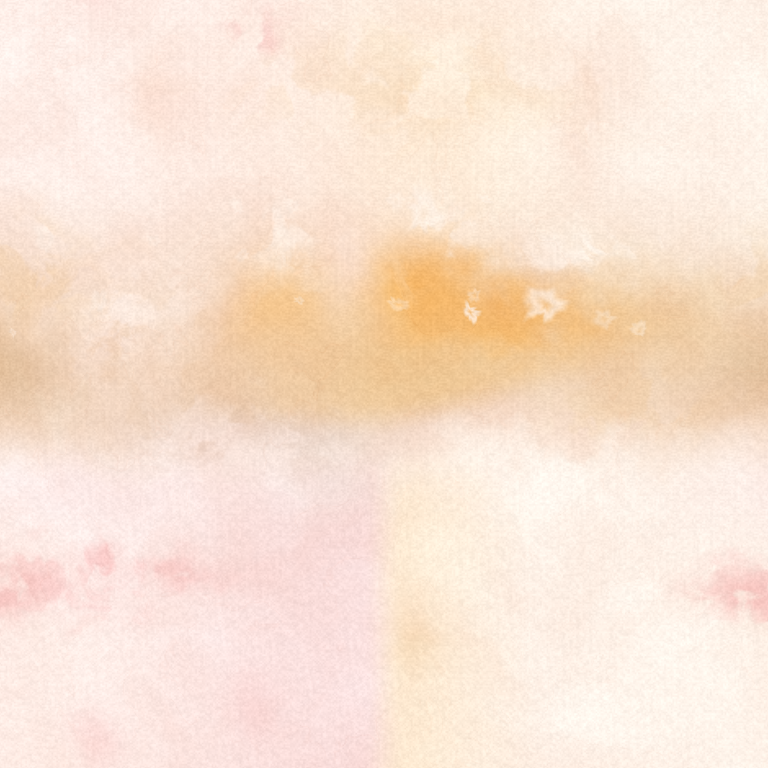
Write a Shadertoy shader that draws this texture.

```glsl
const vec3 BLUSH = vec3(1.0, 0.932, 0.905);
const vec3 IVORY = vec3(1.0, 0.95, 0.91);
const vec3 CREAM = vec3(0.995, 0.918, 0.825);
const vec3 PEACH = vec3(0.98, 0.865, 0.805);
const vec3 TAN = vec3(0.93, 0.8, 0.685);
const vec3 OCHRE = vec3(0.93, 0.765, 0.56);
const vec3 ORANGE = vec3(0.965, 0.71, 0.38);
const vec3 MAUVE = vec3(0.9, 0.81, 0.765);
const vec3 PINK = vec3(0.98, 0.87, 0.86);
const vec3 ROSE = vec3(0.965, 0.73, 0.72);
const vec3 UMBER = vec3(0.84, 0.7, 0.54);
const float WARP = 0.05;       // wandering of the wash edges
const float MOTTLE = 0.09;     // uneven pigment
const float CREASE = 0.018;    // dried pigment lines
const float GRAIN = 0.046;     // paper tooth
const float SEAM_X = 0.503;
const int BLOOM_COUNT = 16;

float hash(vec2 p) {
    return fract(sin(dot(p, vec2(127.1, 311.7))) * 43758.5453);
}

float noise(vec2 p) {
    vec2 i = floor(p), f = fract(p);
    f = f * f * (3.0 - 2.0 * f);
    return mix(mix(hash(i), hash(i + vec2(1, 0)), f.x),
               mix(hash(i + vec2(0, 1)), hash(i + vec2(1, 1)), f.x), f.y);
}

float fbm(vec2 p) {
    float sum = 0.0, amp = 0.5;
    for (int i = 0; i < 5; i++) {
        sum += amp * noise(p);
        p = mat2(1.6, 1.2, -1.2, 1.6) * p + 7.3;
        amp *= 0.5;
    }
    return sum;
}

// Soft elliptical stain that wraps around the canvas
void wash(inout vec3 col, vec2 p, vec2 centre, vec2 radius, vec3 tint, float amount) {
    vec2 d = (fract(p - centre + 0.5) - 0.5) / radius;
    col = mix(col, tint, amount * exp(-dot(d, d)));
}

// Pale frayed drop with a faint pigment centre
void bloom(inout vec3 col, vec2 p, vec2 centre, float size, float amount) {
    vec2 d = p - centre;
    float fray = noise(normalize(d + 1e-5) * 2.5 + centre * 90.0);
    float r = length(d) / (size * (0.6 + 0.8 * fray));
    float mask = (1.0 - smoothstep(0.6, 1.2, r)) * smoothstep(-0.2, 0.6, r);
    col = mix(col, IVORY, amount * mask);
}

void mainImage(out vec4 fragColor, in vec2 fragCoord) {
    vec2 uv = fragCoord / iResolution.xy;
    vec2 drift = vec2(fbm(uv * 7.0), fbm(uv * 7.0 + 31.0)) - 0.48;
    vec2 fine = vec2(fbm(uv * 21.0 + 5.0), fbm(uv * 21.0 + 57.0)) - 0.48;
    vec2 p = uv + WARP * (drift + 0.5 * fine);
    vec2 ragged = uv + WARP * (0.7 * drift + 2.0 * fine);
    float speckle = smoothstep(0.4, 0.56, fbm(uv * 25.0 + 3.0 * drift));

    // Pale upper sheet
    vec3 col = mix(BLUSH, IVORY, smoothstep(0.4, 0.9, uv.x));
    wash(col, p, vec2(0.56, 0.84), vec2(0.19, 0.24), CREAM, 0.8);
    wash(col, p, vec2(0.34, 0.80), vec2(0.15, 0.20), PEACH, 0.35);
    wash(col, p, vec2(0.21, 0.87), vec2(0.035, 0.10), PEACH, 0.45);
    wash(col, p, vec2(0.77, 0.88), vec2(0.05, 0.12), PEACH, 0.35);
    wash(col, ragged, vec2(0.33, 0.965), vec2(0.04, 0.03), ROSE, 0.5 * speckle);
    wash(col, ragged, vec2(0.54, 0.88), vec2(0.20, 0.05), OCHRE, 0.28 * speckle);

    // Lower sheet: pink and cream halves meeting at a seam
    float lower = 1.0 - smoothstep(0.33, 0.45, p.y);
    float side = smoothstep(-0.03, 0.022, uv.x - SEAM_X + 0.008 * fine.x);
    vec3 leftHalf = mix(BLUSH, PINK, smoothstep(0.05, 0.45, p.x));
    vec3 rightHalf = mix(CREAM, IVORY, smoothstep(0.53, 0.72, p.x));
    col = mix(col, mix(leftHalf, rightHalf, side), lower);
    wash(col, p, vec2(0.12, 0.36), vec2(0.18, 0.06), vec3(0.995, 0.925, 0.92), 0.8);

    // Broad earthy band
    float band = (1.0 - smoothstep(0.53, 0.80, p.y)) * smoothstep(0.375, 0.48, p.y);
    col = mix(col, TAN, 0.82 * band);
    wash(col, p, vec2(0.0, 0.52), vec2(0.08, 0.05), UMBER, 0.55);
    wash(col, ragged, vec2(0.07, 0.63), vec2(0.12, 0.06), OCHRE, 0.5 * speckle);
    wash(col, p, vec2(0.82, 0.58), vec2(0.15, 0.07), OCHRE, 0.65);
    wash(col, p, vec2(0.35, 0.45), vec2(0.17, 0.05), MAUVE, 0.7);
    wash(col, p, vec2(0.43, 0.38), vec2(0.07, 0.05), MAUVE, 0.3);
    wash(col, p, vec2(0.68, 0.44), vec2(0.15, 0.04), PEACH, 0.5);
    wash(col, ragged, vec2(0.82, 0.47), vec2(0.12, 0.05), OCHRE, 0.35 * speckle);

    // Glowing centre with a slanted lower edge
    float edge = 0.45 + 0.27 * max(uv.x - 0.5, 0.0) + 0.01 * drift.y;
    float above = smoothstep(-0.025, 0.025, uv.y - edge);
    vec3 glow = col;
    wash(glow, p, vec2(0.54, 0.51), vec2(0.21, 0.11), OCHRE, 0.95);
    wash(glow, p, vec2(0.36, 0.61), vec2(0.06, 0.06), ORANGE, 0.5);
    wash(glow, p, vec2(0.54, 0.63), vec2(0.075, 0.06), ORANGE, 0.9);
    wash(glow, ragged, vec2(0.66, 0.59), vec2(0.11, 0.05), ORANGE, 0.75);
    col = mix(col, glow, above);

    // Lifted pale patches
    wash(col, ragged, vec2(0.16, 0.60), vec2(0.10, 0.09), BLUSH, 0.25 + 0.5 * speckle);
    wash(col, p, vec2(0.45, 0.67), vec2(0.035, 0.06), PEACH, 0.7);
    wash(col, ragged, vec2(0.77, 0.69), vec2(0.13, 0.025), IVORY, 0.75 * speckle);
    wash(col, ragged, vec2(0.56, 0.71), vec2(0.05, 0.05), IVORY, 0.8 * speckle);
    wash(col, ragged, vec2(0.37, 0.70), vec2(0.06, 0.05), IVORY, 0.75 * speckle);
    wash(col, ragged, vec2(0.28, 0.41), vec2(0.13, 0.06), BLUSH, 0.65 * speckle);
    wash(col, ragged, vec2(0.73, 0.39), vec2(0.14, 0.06), IVORY, 0.7 * speckle);

    // Rose and honey stains below
    wash(col, ragged, vec2(0.15, 0.27), vec2(0.13, 0.025), ROSE, 0.2 + 0.5 * speckle);
    wash(col, ragged, vec2(0.06, 0.22), vec2(0.10, 0.035), ROSE, 0.25 + 0.35 * speckle);
    wash(col, ragged, vec2(0.97, 0.23), vec2(0.06, 0.045), ROSE, 0.6 * speckle);
    wash(col, p, vec2(0.12, 0.04), vec2(0.035, 0.035), ROSE, 0.35);
    wash(col, p, vec2(0.33, 0.08), vec2(0.03, 0.04), ROSE, 0.25);
    wash(col, p, vec2(0.54, 0.15), vec2(0.035, 0.045), OCHRE, 0.28 * side);

    // Scattered water blooms
    vec2 q = uv + 0.03 * fine;
    for (int i = 0; i < BLOOM_COUNT; i++) {
        float k = float(i);
        vec2 centre = vec2(hash(vec2(k, 4.0)), mix(0.56, 0.75, hash(vec2(k, 5.0))));
        bloom(col, q, centre, mix(0.005, 0.013, hash(vec2(k, 6.0))), 0.35);
    }
    bloom(col, q, vec2(0.62, 0.595), 0.012, 0.75);
    bloom(col, q, vec2(0.71, 0.605), 0.022, 0.7);
    bloom(col, q, vec2(0.555, 0.725), 0.025, 0.6);

    // Pigment mottling, dried creases and paper tooth
    float cloud = fbm(uv * 13.0 + 2.0 * drift);
    float crease = 1.0 - smoothstep(0.0, 0.015, abs(cloud - 0.5));
    col += vec3(0.3, 0.9, 1.1) * (MOTTLE * (cloud - 0.47) - CREASE * crease * speckle);
    col += GRAIN * (noise(uv * 470.0) + 0.7 * noise(uv * 230.0 + 9.0) - 0.85);
    fragColor = vec4(clamp(col, 0.0, 1.0), 1.0);
}
```
